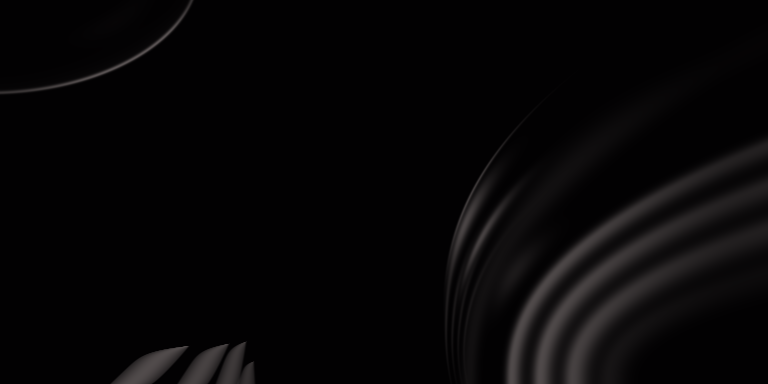
This background is drawn by a Shadertoy shader. Its source:

```glsl
// Dark silk background: grey folds sweeping at the right, a thin arc and small petals at the left.

#define BASE_COLOR vec3(0.006, 0.002, 0.006)
#define SHEEN_COLOR vec3(1.0, 0.94, 0.93)
#define FOLD_ROOT 1.323
#define FOLD_POWER 0.43
#define FOLD_LIGHT 0.30
#define STREAK_LIGHT 0.36
#define ARC_CENTER vec2(-0.03, 1.08)
#define ARC_RADII vec2(0.55, 0.325)
#define ARC_LIGHT 0.31
#define PETAL_LIGHT 0.31

float bell(float x, float width) {
    float t = x / width;
    return exp(-t * t);
}

// Ridge with separate widths for its outer and inner flank
float ridge(float x, float outer, float inner) {
    return bell(x, x < 0.0 ? outer : inner);
}

// Finds which curve of the fold family passes through p, by bisection
float foldCoord(vec2 p) {
    float lo = -0.5, hi = 0.55;
    for (int i = 0; i < 18; i++) {
        float s = 0.5 * (lo + hi);
        float bend = min(s, 0.0);
        float height = 0.75 - 1.25 * s + 12.0 * bend * bend;
        float reach = p.x - FOLD_ROOT - s;
        float y = reach > 0.0 ? height * pow(reach, FOLD_POWER) : -1.0;
        if (y > p.y) lo = s; else hi = s;
    }
    return 0.5 * (lo + hi);
}

// Broad folds in the lower right
float folds(vec2 p) {
    float s = foldCoord(p);
    float along = mix(1.0, 0.42, smoothstep(1.35, 1.95, p.x));
    float light = 0.0;
    for (int i = 0; i < 4; i++) {
        float k = float(i);
        float crest = 0.008 + 0.07 * k + 0.005 * k * k;
        float strength = i == 3 ? 0.3 : 1.0 - 0.06 * k;
        light += strength * ridge(s - crest, 0.014 + 0.005 * k, 0.024 + 0.007 * k);
    }
    light += 0.09 * smoothstep(0.0, 0.03, s) * (1.0 - smoothstep(0.18, 0.32, s));
    light *= FOLD_LIGHT * along;

    // Faint outer fold and the soft spot beside it
    float fade = 1.0 - smoothstep(1.4, 1.9, p.x);
    light += (0.012 + 0.05 * fade) * bell(s + 0.1, 0.012 + 0.008 * fade);
    light += 0.10 * bell(s + 0.06, 0.02) * bell(p.y - 0.29, 0.08);
    return light;
}

// Curved left rim of the silk with narrow streaks fanning out inside it
float streaks(vec2 p, float d) {
    float q = d / (0.06 + 0.68 * p.y * p.y);
    float rim = bell(d - 0.004, 0.0045) * bell(p.y - 0.5, 0.16);
    float light = 0.65 * rim;
    light += 0.75 * ridge(q - 0.12, 0.07, 0.10) * bell(p.y - 0.42, 0.11);
    light += 0.75 * ridge(q - 0.48, 0.06, 0.08) * bell(p.y - 0.38, 0.11);
    // Fine threads toward the lower border
    for (int i = 0; i < 4; i++) {
        float k = float(i);
        light += (0.28 - 0.04 * k) * bell(q - 0.14 - 0.23 * k, 0.05) * bell(p.y - 0.2, 0.16);
    }
    return STREAK_LIGHT * light;
}

// Thin elliptical arc with a dim sheen inside
float arc(vec2 p, float px) {
    vec2 v = (p - ARC_CENTER) / ARC_RADII;
    float e = max(length(v), 0.001);
    float d = (1.0 - e) * e / max(length(v / ARC_RADII), 0.001);
    float along = mix(0.6, 1.0, smoothstep(0.0, 0.3, p.x));
    along *= 1.0 - 0.45 * smoothstep(0.9, 1.0, p.y);
    float line = ridge(d - 0.003, 0.003 + 0.5 * px, 0.005);
    float inside = smoothstep(-px, px, d);
    float sheen = 0.12 * exp(-max(d, 0.0) / 0.025);
    sheen += 0.07 * bell(d - 0.12, 0.035) * bell(p.x - 0.33, 0.12);
    return ARC_LIGHT * along * (line + inside * sheen);
}

// Petals that shrink toward the right along the lower border
float petals(vec2 p, float px) {
    float light = 0.0;
    for (int i = 0; i < 4; i++) {
        float k = float(i);
        float left = 0.286 + 0.406 * (1.0 - pow(0.57, k));
        float right = 0.396 + 0.324 * (1.0 - pow(0.55, k));
        float tip = 0.495 + 0.182 * (1.0 - pow(0.43, k));
        float height = i == 3 ? 0.06 : 0.1 + 0.006 * k;
        float v = clamp(p.y / height, 0.0, 1.0);
        float x0 = mix(left, tip, 0.5 * v + 0.5 * pow(v, 8.0));
        float x1 = mix(right, tip, pow(v, 0.85));
        float mask = smoothstep(-px, 2.0 * px, p.x - x0) * smoothstep(-px, 2.0 * px, x1 - p.x);
        mask *= smoothstep(-px, px, height - p.y);
        float u = clamp((p.x - x0) / max(x1 - x0, px), 0.0, 1.0);
        light += mask * (0.4 + 0.6 * sin(3.14159 * u)) * (1.0 - 0.12 * k);
    }
    return PETAL_LIGHT * light;
}

void mainImage(out vec4 fragColor, in vec2 fragCoord) {
    vec2 p = fragCoord / iResolution.y;
    float px = 1.0 / iResolution.y;

    float rimX = 1.151 + 0.95 * pow(abs(p.y - 0.17), 2.3);
    float d = p.x - rimX;
    float silk = (folds(p) + streaks(p, d)) * smoothstep(-0.004, 0.006, d);

    float light = silk + arc(p, px) + petals(p, px);
    fragColor = vec4(BASE_COLOR + SHEEN_COLOR * light, 1.0);
}
```
